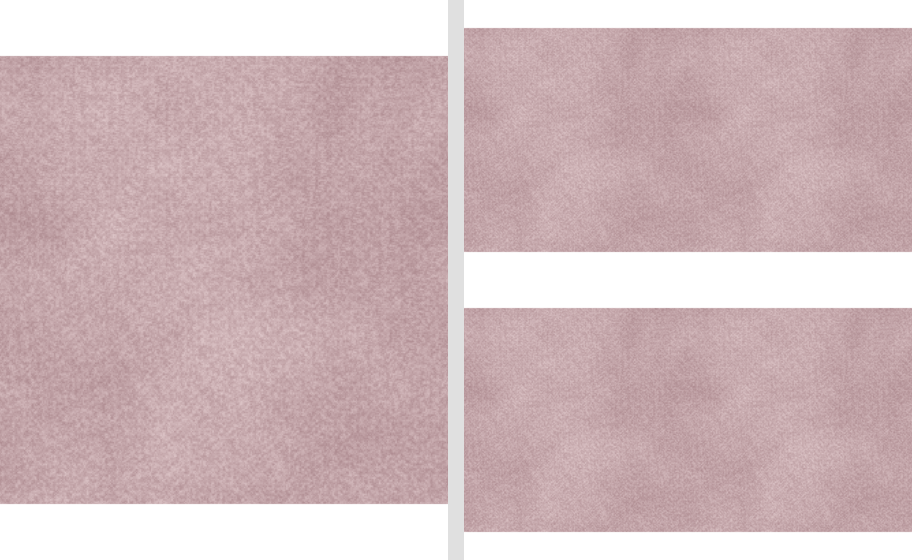
Left, the tile; right, the same tile 2 across and 2 down.
Give the GLSL for this texture, as a Shadertoy shader.

```glsl
float hash(vec2 p) {
    return fract(sin(dot(p, vec2(127.1, 311.7))) * 43758.5453);
}

// Value noise that wraps after a whole number of cells
float wrapNoise(vec2 uv, vec2 cells, float seed) {
    vec2 p = uv * cells;
    vec2 i = floor(p);
    vec2 f = fract(p);
    f = f * f * (3.0 - 2.0 * f);
    vec2 a = mod(i, cells) + seed;
    vec2 b = mod(i + 1.0, cells) + seed;
    return mix(mix(hash(a), hash(vec2(b.x, a.y)), f.x),
               mix(hash(vec2(a.x, b.y)), hash(b), f.x), f.y);
}

// Soft mottling: each octave doubles the cell count
float clouds(vec2 uv) {
    float sum = 0.0;
    float weight = 0.5;
    vec2 cells = vec2(4.0, 5.0);
    for (int octave = 0; octave < 5; octave++) {
        sum += weight * (wrapNoise(uv, cells, 17.0 * float(octave)) - 0.5);
        cells *= 2.0;
        weight *= 0.6;
    }
    return sum;
}

// Fine nap of the suede, in two grain sizes
float grain(vec2 uv) {
    float coarse = wrapNoise(uv, vec2(164.0, 205.0), 5.3) - 0.5;
    float fine = wrapNoise(uv, vec2(328.0, 410.0), 41.7) - 0.5;
    return 0.55 * coarse + 0.45 * fine;
}

void mainImage(out vec4 fragColor, in vec2 fragCoord) {
    vec2 uv = fragCoord / iResolution.xy;

    // Dusty rose cloth, pinker where it is darker
    vec3 rose = vec3(0.773, 0.658, 0.673);
    float shade = 0.13 * clouds(uv) + 0.17 * grain(uv);
    vec3 cloth = rose + shade * vec3(0.85, 1.05, 1.0);

    // White bands above and below
    float edge = 0.8 / iResolution.y;
    float band = smoothstep(-edge, edge, abs(uv.y - 0.5) - 0.4);
    fragColor = vec4(mix(cloth, vec3(1.0), band), 1.0);
}
```
